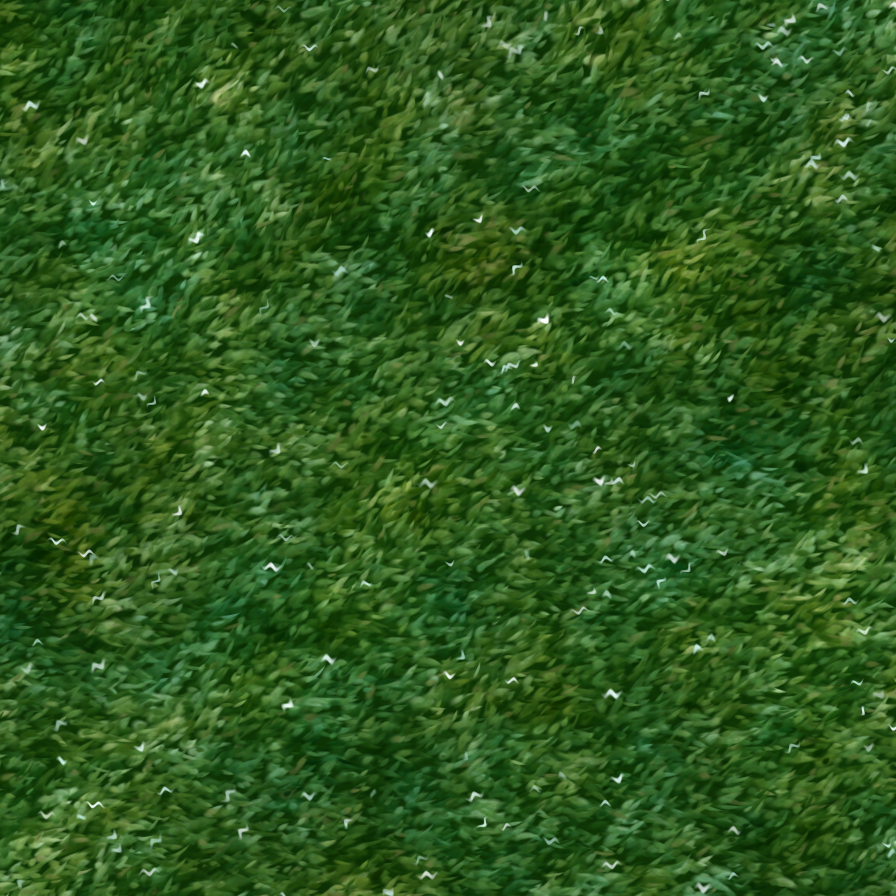
This texture is drawn by a Shadertoy shader. Its source:

```glsl
// Dense mown turf: clumps of short slanted blades with clustered glints and dry flecks.

vec3 hash3(vec2 p) {
    vec3 q = fract(vec3(p.xyx) * vec3(0.1031, 0.1030, 0.0973));
    q += dot(q, q.yxz + 33.33);
    return fract((q.xxy + q.yzz) * q.zyx);
}

// Uneven patches from layered sines, about -1 to 1
float patches(vec2 p) {
    float sum = 0.0, amp = 0.5;
    for (int i = 0; i < 4; i++) {
        sum += amp * sin(p.x + 1.3 * sin(p.y * 0.8)) * sin(p.y + 1.7 * sin(p.x * 0.7));
        p = mat2(1.3, 1.1, -1.1, 1.3) * p + 2.4;
        amp *= 0.7;
    }
    return sum;
}

// Tufts that share a brightness, slightly stretched along the lean
float tufts(vec2 p) {
    return patches(vec2(p.x * 26.0 + p.y * 9.0, p.y * 40.0 - p.x * 14.0) + 3.0);
}

// Shadow green through leaf green to pale tips
vec3 grassColor(float tone) {
    vec3 c = mix(vec3(0.02, 0.14, 0.0), vec3(0.09, 0.26, 0.04), smoothstep(-0.15, 0.24, tone));
    c = mix(c, vec3(0.18, 0.35, 0.11), smoothstep(0.18, 0.48, tone));
    c = mix(c, vec3(0.28, 0.46, 0.20), smoothstep(0.44, 0.74, tone));
    c = mix(c, vec3(0.42, 0.58, 0.35), smoothstep(0.72, 0.96, tone));
    return mix(c, vec3(0.65, 0.78, 0.61), smoothstep(0.95, 1.25, tone));
}

// Offset from a blade centre, turned so x runs along the blade
vec2 alongBlade(vec2 d, float angle) {
    float c = cos(angle), s = sin(angle);
    return vec2(c * d.x + s * d.y, c * d.y - s * d.x);
}

// One layer of overlapping blades, one per jittered cell
vec3 addBlades(vec3 color, vec2 uv, float cells, float seed) {
    vec2 shift = seed * vec2(0.37, 0.61);
    vec2 p = uv * cells + shift;
    vec2 home = floor(p);
    for (int j = -1; j <= 1; j++)
    for (int i = -1; i <= 1; i++) {
        vec2 cell = home + vec2(i, j);
        vec3 place = hash3(cell + seed * 17.3);
        vec3 look = hash3(cell + seed * 31.7 + 90.0);
        vec2 root = (cell + place.xy - shift) / cells;
        float angle = 0.1 + 0.4 * root.y + 1.3 * (place.z - 0.4) + 0.4 * patches(root * 14.0);
        vec2 d = alongBlade(p - cell - place.xy, angle);
        d.y += 0.4 * (look.z - 0.5) * d.x * d.x;
        float halfLength = mix(0.35, 0.9, look.y * look.y);
        float halfWidth = mix(0.12, 0.27, look.z) * (1.0 - 0.35 * d.x / halfLength);
        float shape = length(d / vec2(halfLength, halfWidth));
        float mask = 1.0 - smoothstep(0.35, 1.2, shape);

        // Blade tone follows its tuft and the wider patch
        float tone = 0.08 + 0.82 * look.x + 0.3 * tufts(root);
        tone += 0.22 * patches(root * 11.0 + 4.0);
        tone += 0.1 * clamp(d.y / halfWidth, -1.0, 1.0) + 0.05 * d.x / halfLength;
        vec3 blade = grassColor(tone);

        // Olive against bluish greens, with straw gathered in places
        float warmth = patches(root * 15.0 + 8.0);
        float hue = 0.6 * fract(look.x * 7.0 + look.y * 5.0) - 0.3 + 0.9 * warmth;
        blade += hue * vec3(0.07, 0.005, -0.06) * (0.4 + tone);
        float dry = step(0.985 - 0.07 * max(warmth, 0.0), fract(place.x * 9.0 + look.z * 13.0));
        blade = mix(blade, vec3(0.44, 0.46, 0.25), 0.6 * dry);
        color = mix(color, blade, mask * mix(0.65, 1.0, place.y));
    }
    return color;
}

// Small sky reflections, crowded where the tufts are bright
vec3 addGlints(vec3 color, vec2 uv, float seed) {
    vec2 p = uv * 52.0 + seed;
    vec2 home = floor(p);
    for (int j = -1; j <= 1; j++)
    for (int i = -1; i <= 1; i++) {
        vec2 cell = home + vec2(i, j);
        vec3 place = hash3(cell + seed * 23.0);
        vec3 look = hash3(cell + seed * 41.0 + 60.0);
        float crowd = max(tufts((cell + 0.5 - seed) / 52.0), 0.0);
        float present = step(0.987 - 0.23 * crowd * crowd, look.x);
        vec2 d = alongBlade(p - cell - place.xy, mix(-0.1, 1.0, place.z * place.z));
        d.y += 0.12 * sin(d.x * 9.0 + look.z * 20.0);
        float shape = length(d / vec2(mix(0.22, 0.65, look.y), mix(0.11, 0.25, look.z)));
        float mask = present * (1.0 - smoothstep(0.3, 1.15, shape));
        vec3 sky = mix(vec3(0.62, 0.8, 0.74), vec3(0.97, 0.98, 1.0), fract(look.z * 5.0));
        color = mix(color, sky, mask * mix(0.5, 1.0, place.x));
    }
    return color;
}

void mainImage(out vec4 fragColor, in vec2 fragCoord) {
    vec2 uv = fragCoord / iResolution.y;
    vec3 color = vec3(0.05, 0.19, 0.015);

    // Long blades beneath, finer ones on top
    for (int k = 0; k < 8; k++)
        color = addBlades(color, uv, 32.0 + 4.0 * float(k), float(k) + 1.0);

    for (int k = 0; k < 3; k++)
        color = addGlints(color, uv, float(k) * 3.7 + 2.0);

    // Broad light and shade, then fine soft mottling
    color *= 1.04 + 0.1 * patches(uv * 7.0 + 1.0);
    color *= 1.0 + 0.1 * patches(uv * 170.0);
    fragColor = vec4(clamp(color, 0.0, 1.0), 1.0);
}
```
